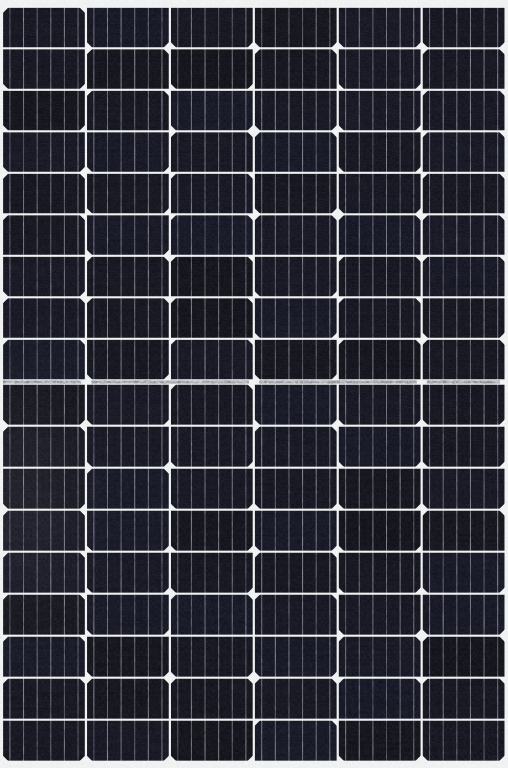
A WebGL 2 fragment shader for this pattern:

```glsl
#version 300 es
precision highp float;
// Solar panel: 6 x 18 dark half-cut cells on a white backsheet with a central ribbon.
uniform vec2 u_resolution;
out vec4 fragColor;

float hash(vec2 p) {
    return fract(sin(dot(p, vec2(127.1, 311.7))) * 43758.5453);
}

float noise(vec2 p) {
    vec2 i = floor(p), f = fract(p);
    f = f * f * (3.0 - 2.0 * f);
    return mix(mix(hash(i), hash(i + vec2(1, 0)), f.x),
               mix(hash(i + vec2(0, 1)), hash(i + vec2(1, 1)), f.x), f.y);
}

// Box-filtered coverage of a strip of half width h at signed distance d.
float band(float d, float h, float px) {
    return clamp((d + h) / px + 0.5, 0.0, 1.0) - clamp((d - h) / px + 0.5, 0.0, 1.0);
}

void main() {
    // The panel is laid out on a 506 x 768 grid that fills the canvas.
    vec2 p = gl_FragCoord.xy / u_resolution * vec2(506.0, 768.0);
    float px = 768.0 / u_resolution.y;

    // Two banks of nine rows, counted outward from the ribbon.
    float fromRibbon = p.y - 386.0;
    float bank = fromRibbon < 0.0 ? -1.0 : 1.0;
    vec2 pitch = vec2(83.6, bank > 0.0 ? 41.5 : 42.0);
    vec2 grid = vec2(p.x - 2.0, abs(fromRibbon) - 1.7) / pitch;
    vec2 id = floor(grid);
    vec2 q = (grid - id - 0.5) * pitch;
    vec2 halfSize = pitch * 0.5 - vec2(1.1, 1.05);
    vec2 seed = vec2(id.x, id.y * bank + bank * 20.0);
    float inside = step(0.0, id.x) * step(id.x, 5.0) * step(0.0, id.y) * step(id.y, 8.0);

    // Each half cell has two clipped corners, along its upper or lower edge.
    float side = hash(seed + 3.7) < 0.5 ? -1.0 : 1.0;
    float corner = halfSize.x - abs(q.x) + halfSize.y - side * q.y - 4.8;
    float cell = inside * band(q.x, halfSize.x, px) * band(q.y, halfSize.y, px)
               * clamp(corner / (1.4 * px) + 0.5, 0.0, 1.0);

    // Silicon: tint per cell, fine grain and a soft haze at lower left.
    float grain = hash(floor(p / 1.5));
    vec3 silicon = mix(vec3(0.075, 0.078, 0.105), vec3(0.092, 0.096, 0.15), hash(seed));
    silicon += 0.035 * (grain - 0.35) + 0.015 * noise(p * vec2(0.02, 0.7));
    vec2 hazeOffset = (p - vec2(25.0, 270.0)) / vec2(60.0, 110.0);
    silicon += 0.045 * exp(-dot(hazeOffset, hazeOffset));

    // Six thin busbars per cell, uneven in brightness.
    float barStep = halfSize.x / 3.0;
    float barIndex = floor(q.x / barStep);
    float barOffset = q.x - (barIndex + 0.5) * barStep;
    float shine = 0.45 + 0.4 * hash(vec2(barIndex, seed.x * 7.0 + seed.y))
                + 0.35 * noise(vec2(barIndex * 9.0 + id.x * 57.0, p.y * 0.25));
    vec3 cellColor = mix(silicon, vec3(0.50, 0.50, 0.54), band(barOffset, 0.5, px) * shine);

    // Backsheet, with the mottled silver ribbon in its central gap.
    vec3 backsheet = vec3(0.95, 0.96, 0.96) - 0.02 * grain;
    float breakDistance = abs(mod(p.x - 2.5, 167.0) - 83.5);
    float ribbon = band(fromRibbon, 1.6, px) * clamp((breakDistance - 5.0) / px + 0.5, 0.0, 1.0)
                 * step(3.0, p.x) * step(p.x, 498.0);
    float mottle = noise(p * vec2(0.45, 0.8)) * 0.6 + grain * 0.4;
    vec3 silver = mix(vec3(0.48, 0.49, 0.51), vec3(0.85, 0.86, 0.87), mottle);
    vec3 color = mix(backsheet, silver, ribbon);

    fragColor = vec4(mix(color, cellColor, cell), 1.0);
}
```
